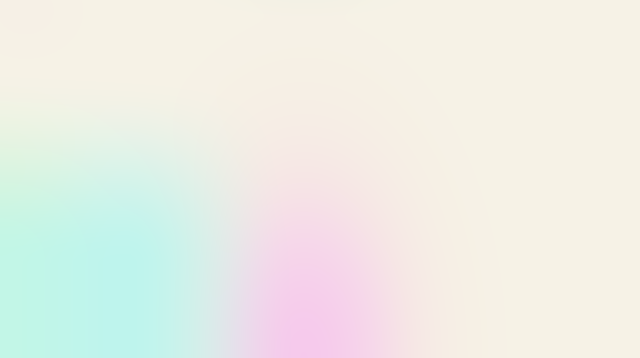
Give the GLSL for this background, as a Shadertoy shader.

```glsl
// Soft pastel backdrop: a mint field at the lower left meets a tall pink glow
// rising from the bottom edge, over cream paper with faint tints at the top.
// Built from Gaussian glows and smooth ramps in canvas units (0 to 1).

const vec3 CREAM = vec3(0.965, 0.950, 0.902);
const vec3 PINK  = vec3(0.963, 0.790, 0.925);
const vec3 PEACH = vec3(0.975, 0.835, 0.860);
const vec3 CYAN  = vec3(0.745, 0.957, 0.930);
const vec3 MINT  = vec3(0.760, 0.965, 0.905);
const vec3 LEAF  = vec3(0.780, 0.962, 0.845);
const vec3 BLUSH = vec3(0.962, 0.935, 0.900);
const vec3 SAGE  = vec3(0.940, 0.945, 0.895);

const vec2 PINK_CENTER = vec2(0.475, 0.0);
const vec2 PINK_SPREAD = vec2(0.117, 0.353);
const vec2 MINT_RIGHT  = vec2(0.20, 0.46);  // horizontal fade: start, end
const vec2 MINT_TOP    = vec2(0.28, 0.82);  // vertical fade: start, end
const float MINT_TILT  = 0.10;

// Elliptical Gaussian, 1 at its center
float glow(vec2 p, vec2 center, vec2 spread) {
    vec2 d = (p - center) / spread;
    return exp(-0.5 * dot(d, d));
}

// Smooth fall from 1 to 0 across a range
float fadeOut(vec2 range, float x) {
    return 1.0 - smoothstep(range.x, range.y, x);
}

void mainImage(out vec4 fragColor, in vec2 fragCoord) {
    vec2 uv = fragCoord / iResolution.xy;

    // Paper with faint tints along the top
    vec3 color = CREAM;
    color = mix(color, BLUSH, 0.6 * glow(uv, vec2(0.04, 0.97), vec2(0.06, 0.09)));
    color = mix(color, SAGE, 0.6 * glow(uv, vec2(0.48, 1.02), vec2(0.08, 0.035)));

    // Pink glow with a peach fringe
    float pink = glow(uv, PINK_CENTER, PINK_SPREAD);
    vec3 pinkTone = mix(PEACH, PINK, smoothstep(0.0, 0.7, pink));
    color = mix(color, pinkTone, pink);

    // Mint field: cyan toward its right, leaf green at the upper left
    float mint = fadeOut(MINT_RIGHT, uv.x) * fadeOut(MINT_TOP, uv.y + MINT_TILT * uv.x);
    vec3 mintTone = mix(MINT, CYAN, smoothstep(0.0, 0.2, uv.x));
    float leaf = smoothstep(0.25, 0.70, uv.y) * fadeOut(vec2(0.0, 0.2), uv.x);
    color = mix(color, mix(mintTone, LEAF, leaf), mint);

    fragColor = vec4(color, 1.0);
}
```
